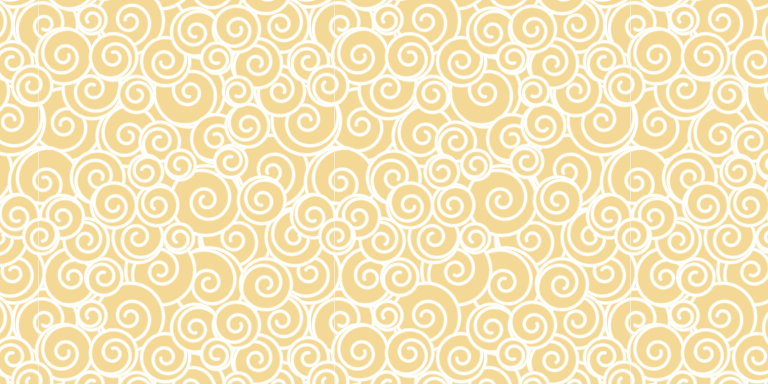
A Shadertoy shader for this pattern:

```glsl
// Lengths are fractions of the canvas height
const vec3 GROUND = vec3(0.957, 0.851, 0.588);
const vec3 LINE = vec3(1.0, 1.0, 0.99);
const float TILE = 0.771;
const vec2 TILE_ORIGIN = vec2(0.1, 0.03);
const vec2 GRID = vec2(6.0, 8.0);
const vec2 CELL = TILE / GRID;
const float MIN_RADIUS = 0.037;
const float MAX_RADIUS = 0.096;
const float END_RADIUS = 0.0125;
const float LINE_WIDTH = 0.0086;
const float TURN_RATIO = 2.6;
const float PUSH = 0.5;
const float JITTER = 0.014;
const float SEAM_WIDTH = 0.0016;
const float SEAM_STRENGTH = 0.55;
const float TAU = 6.2831853;
const int SWIRLS = 15;

vec3 hash3(vec2 p) {
    vec3 q = fract(p.xyx * vec3(0.1031, 0.1030, 0.0973));
    q += dot(q, q.yxz + 33.33);
    return fract((q.xxy + q.yzz) * q.zyx);
}

vec3 cellHash(vec2 id) {
    return hash3(mod(id, GRID) + 17.0);
}

float swirlRadius(vec2 id) {
    return mix(MIN_RADIUS, MAX_RADIUS, cellHash(id).x);
}

vec2 latticeSite(vec2 id) {
    return (id + vec2(0.5 + 0.5 * mod(id.y, 2.0), 0.5)) * CELL;
}

// Large neighbours push a swirl away, small ones draw it in
vec2 swirlCentre(vec2 id) {
    vec2 site = latticeSite(id);
    vec2 shift = JITTER * (cellHash(id + 3.0).yz - 0.5);
    float meanRadius = 0.5 * (MIN_RADIUS + MAX_RADIUS);
    for (int y = -1; y <= 1; y++)
    for (int x = -1; x <= 1; x++) {
        vec2 other = id + vec2(x, y);
        vec2 away = site - latticeSite(other);
        float d = length(away);
        if (d > 0.001 && d < 1.3 * CELL.x)
            shift += PUSH * away / d * (swirlRadius(other) - meanRadius);
    }
    return site + shift;
}

// Distance to a logarithmic spiral winding inward from the rim
float spiralDistance(vec2 p, float radius) {
    float decay = log(TURN_RATIO) / TAU;
    float endAngle = log(radius / END_RADIUS) / decay;
    float rho = max(length(p), 0.0001);
    float angle = mod(atan(p.y, p.x), TAU);
    float d = length(p - END_RADIUS * vec2(cos(endAngle), sin(endAngle)));
    float lastTurn = floor((endAngle - angle) / TAU);
    if (lastTurn >= 0.0) {
        float turn = round((log(radius / rho) / decay - angle) / TAU);
        float along = angle + TAU * clamp(turn, 0.0, lastTurn);
        float arm = abs(rho - radius * exp(-decay * along));
        d = min(d, arm / sqrt(1.0 + decay * decay));
    }
    return d;
}

float swirlDistance(vec2 p, float radius, vec2 id) {
    float rim = abs(length(p) - radius);
    if (length(p) > radius) return rim;
    vec3 h = cellHash(id);
    float a = h.y * TAU;
    p = mat2(cos(a), sin(a), -sin(a), cos(a)) * p;
    if (h.z < 0.5) p.y = -p.y;
    return min(rim, spiralDistance(p, radius));
}

void mainImage(out vec4 fragColor, in vec2 fragCoord) {
    float pixel = 1.0 / iResolution.y;
    vec2 p = fragCoord * pixel - TILE_ORIGIN;
    float row = floor(p.y / CELL.y);

    // Gather nearby swirls and find the smallest disc, which lies on top
    vec2 ids[SWIRLS];
    vec3 discs[SWIRLS];
    float topRadius = 1.0;
    for (int i = 0; i < SWIRLS; i++) {
        float y = row + float(i / 3 - 2);
        float column = floor(p.x / CELL.x - 0.5 * mod(y, 2.0));
        ids[i] = vec2(column + float(i % 3 - 1), y);
        discs[i] = vec3(p - swirlCentre(ids[i]), swirlRadius(ids[i]));
        if (length(discs[i].xy) < discs[i].z) topRadius = min(topRadius, discs[i].z);
    }

    // Lines of larger discs stay hidden below the top one
    float d = 1.0;
    for (int i = 0; i < SWIRLS; i++)
        if (discs[i].z <= topRadius)
            d = min(d, swirlDistance(discs[i].xy, discs[i].z, ids[i]));
    float ink = 1.0 - smoothstep(-pixel, pixel, d - 0.5 * LINE_WIDTH);

    // Faint hairline where tiles meet side by side
    float seam = abs(fract(p.x / TILE + 0.5) - 0.5) * TILE;
    float hairline = 1.0 - smoothstep(-0.5 * pixel, 0.5 * pixel, seam - 0.5 * SEAM_WIDTH);
    ink = max(ink, SEAM_STRENGTH * hairline);

    fragColor = vec4(mix(GROUND, LINE, ink), 1.0);
}
```
